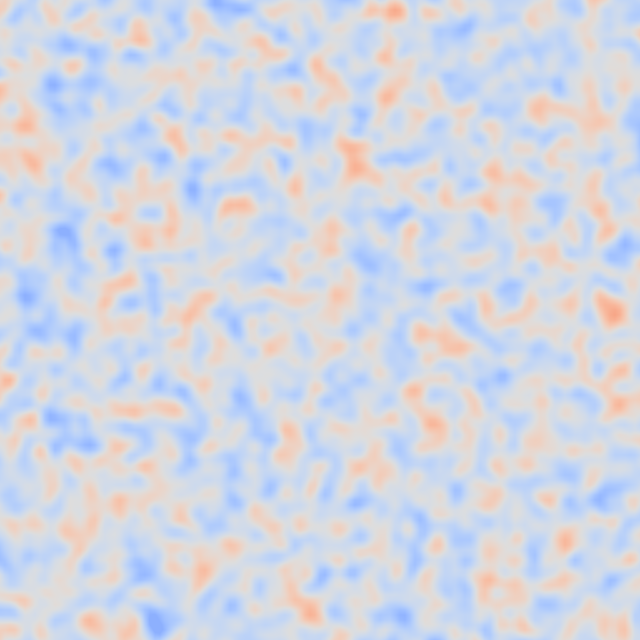
A three.js fragment shader for this texture:

```glsl
// Soft mottled field in a pale blue - grey - salmon diverging palette.
// White noise on a grid is blurred by a Gaussian, interpolated bilinearly
// between grid nodes, and mapped to colour.

#define GRID 128.0      // grid nodes across the canvas
#define BLUR 1.25       // Gaussian sigma in grid cells
#define LEVEL 0.470     // mean palette position, 0.5 is neutral grey
#define SPREAD 0.068    // standard deviation of the palette position
#define SEED vec2(37.0, 91.0)

varying vec2 vUv;

// Uniform random value in 0..1 per grid node
float hash(vec2 node) {
  vec3 q = fract(vec3(node.xyx) * 0.1031);
  q += dot(q, q.yzx + 33.33);
  return fract((q.x + q.y) * q.z);
}

float gauss(float d) {
  return exp(-0.5 * d * d / (BLUR * BLUR));
}

// Gaussian weight of a node at this offset, interpolated across the cell
vec2 cellWeight(float offset, vec2 f) {
  return mix(vec2(gauss(offset)), vec2(gauss(offset - 1.0)), f);
}

// Blurred noise with zero mean and roughly unit deviation
float blurredNoise(vec2 p) {
  vec2 cell = floor(p);
  vec2 f = p - cell;
  float sum = 0.0;
  for (int j = -4; j <= 5; j++) {
    float row = 0.0;
    for (int i = -4; i <= 5; i++) {
      vec2 node = cell + vec2(float(i), float(j)) + SEED;
      row += cellWeight(float(i), f).x * (hash(node) - 0.5);
    }
    sum += cellWeight(float(j), f).y * row;
  }
  float kernelNorm = BLUR * sqrt(3.14159);
  return sum * sqrt(12.0) / kernelNorm;
}

// Quadratic blend from a through the pull of b to c
vec3 curve(vec3 a, vec3 b, vec3 c, float x) {
  return mix(mix(a, b, x), mix(b, c, x), x);
}

// Diverging palette, blue below 0.5 and salmon above
vec3 palette(float t) {
  vec3 grey = vec3(0.867);
  vec3 coolPull = vec3(0.734, 0.853, 1.020);
  vec3 coolEnd = vec3(0.553, 0.690, 0.996);
  vec3 warmPull = vec3(1.010, 0.802, 0.681);
  vec3 warmEnd = vec3(0.957, 0.604, 0.482);
  float x = min(abs(t - 0.5) * 4.0, 1.0);
  return t < 0.5 ? curve(grey, coolPull, coolEnd, x)
                 : curve(grey, warmPull, warmEnd, x);
}

void main() {
  float t = LEVEL + SPREAD * blurredNoise(vUv * GRID);
  gl_FragColor = vec4(palette(t), 1.0);
}
```
